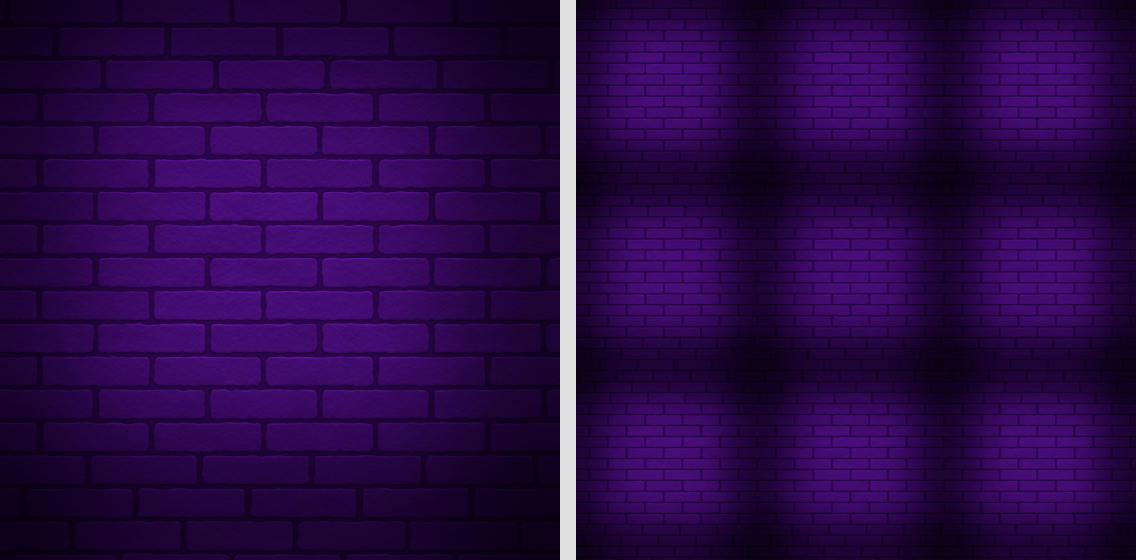
Left: one tile. Right: repeated 3 by 3.
Give the GLSL for this texture, as a WebGL 1 fragment shader.

```glsl
precision highp float;
// Purple painted brick wall in running bond, lit softly from the middle.

uniform vec2 u_resolution;

const vec2 BRICKS = vec2(5.0, 17.0);          // repeats across and down
const vec2 WALL_SHIFT = vec2(0.855, 0.234);   // bond position, in bricks
const vec2 JOINT = vec2(0.0082, 0.0072);      // mortar widths
const float CORNER = 0.0075;
const vec2 LIGHT_CENTRE = vec2(0.48, 0.54);
const vec3 BRICK_COLOUR = vec3(0.285, 0.053, 0.475);
const float MORTAR_SHADE = 0.66;

float hash(vec2 p) {
  vec3 q = fract(vec3(p.xyx) * 0.1031);
  q += dot(q, q.yzx + 33.33);
  return fract((q.x + q.y) * q.z);
}

// Value noise that wraps after `cells` lattice cells.
float wrapNoise(vec2 uv, vec2 cells) {
  vec2 p = uv * cells;
  vec2 i = floor(p);
  vec2 f = fract(p);
  f = f * f * (3.0 - 2.0 * f);
  vec2 a = mod(i, cells);
  vec2 b = mod(i + 1.0, cells);
  return mix(mix(hash(a), hash(vec2(b.x, a.y)), f.x),
             mix(hash(vec2(a.x, b.y)), hash(b), f.x), f.y);
}

// Half-brick steps; the outer rows drift a little so an odd row count wraps.
float bondOffset(float row) {
  float above = clamp((row - 13.0) / 3.5, 0.0, 1.0);
  float below = clamp((3.0 - row) / 3.5, 0.0, 1.0);
  return 0.5 * row + 0.25 * (above - below);
}

float roundedBox(vec2 p, vec2 halfSize, float radius) {
  vec2 q = abs(p) - halfSize + radius;
  return length(max(q, 0.0)) + min(max(q.x, q.y), 0.0) - radius;
}

// Signed distance to a brick with slightly varied size and a rare chipped edge.
float brickDistance(vec2 p, vec2 id) {
  vec2 halfSize = 0.5 / BRICKS - 0.5 * JOINT;
  halfSize.x -= 0.0018 * hash(id + 11.0);
  halfSize.y -= 0.0006 * hash(id + 23.0);
  float d = roundedBox(p, halfSize, CORNER * mix(0.6, 1.3, hash(id + 37.0)));
  float side = hash(id + 41.0) < 0.5 ? -1.0 : 1.0;
  vec2 chip = halfSize * vec2(1.9 * hash(id + 53.0) - 0.95, 1.08 * side);
  float size = 0.0055 * smoothstep(0.6, 1.0, hash(id + 67.0));
  float notch = length((p - chip) * vec2(0.55, 1.2)) - size;
  return max(d, -notch);
}

// Periodic vignette: a broad bright middle falling off to the edges.
float wallLight(vec2 uv) {
  vec2 s = sin(3.14159265 * (uv - LIGHT_CENTRE));
  vec2 falloff = 1.0 - 0.55 * s * s * s * s;
  return falloff.x * falloff.y;
}

// Roughness lit from above: positive on upper faces.
float relief(vec2 uv, vec2 cells) {
  return wrapNoise(uv, cells) - wrapNoise(uv + vec2(0.0, 0.6 / cells.y), cells);
}

// Darker paint loses green and red faster than blue.
vec3 paint(float level) {
  return BRICK_COLOUR * pow(vec3(max(level, 0.0)), vec3(1.1, 1.8, 1.0));
}

void main() {
  vec2 uv = gl_FragCoord.xy / u_resolution;
  float pixel = 1.0 / min(u_resolution.x, u_resolution.y);

  // Brick cell and position from its centre, in canvas units
  float rowPos = uv.y * BRICKS.y - WALL_SHIFT.y;
  float row = mod(floor(rowPos), BRICKS.y);
  float colPos = uv.x * BRICKS.x - WALL_SHIFT.x - bondOffset(row);
  vec2 id = vec2(mod(floor(colPos), BRICKS.x), row);
  vec2 p = (fract(vec2(colPos, rowPos)) - 0.5) / BRICKS;

  // Worn outline and its vertical slope
  float wear = 0.0026 * (wrapNoise(uv, vec2(64.0, 90.0)) - 0.5)
             + 0.0012 * (wrapNoise(uv, vec2(170.0)) - 0.5);
  float d = brickDistance(p, id) + wear;
  float probe = 0.0008;
  float slope = (brickDistance(p + vec2(0.0, probe), id) + wear - d) / probe;
  float inside = 1.0 - smoothstep(-0.7 * pixel, 0.7 * pixel, d);

  // Brick face: own tone, faint blotches, grain, lit upper rim
  float grain = 0.13 * relief(uv, vec2(230.0)) + 0.06 * relief(uv, vec2(110.0));
  float face = 0.97 + 0.07 * (hash(id + 83.0) - 0.5);
  face += 0.07 * (wrapNoise(uv, vec2(24.0, 40.0)) - 0.5) + grain;
  float rim = exp(-pow((d + 0.0014) / 0.0016, 2.0));
  float rimWear = 0.5 + wrapNoise(uv, vec2(45.0, 60.0));
  face += rim * (0.27 * rimWear * max(slope, 0.0) - 0.10 * max(-slope, 0.0));

  // Recessed mortar with contact shadow, deepest under the bricks
  float contact = exp(-max(d, 0.0) / 0.0018);
  float mortar = MORTAR_SHADE + 0.8 * grain;
  mortar -= contact * (0.12 + 0.14 * max(-slope, 0.0));

  float level = mix(mortar, face, inside) * wallLight(uv);
  gl_FragColor = vec4(paint(level), 1.0);
}
```
